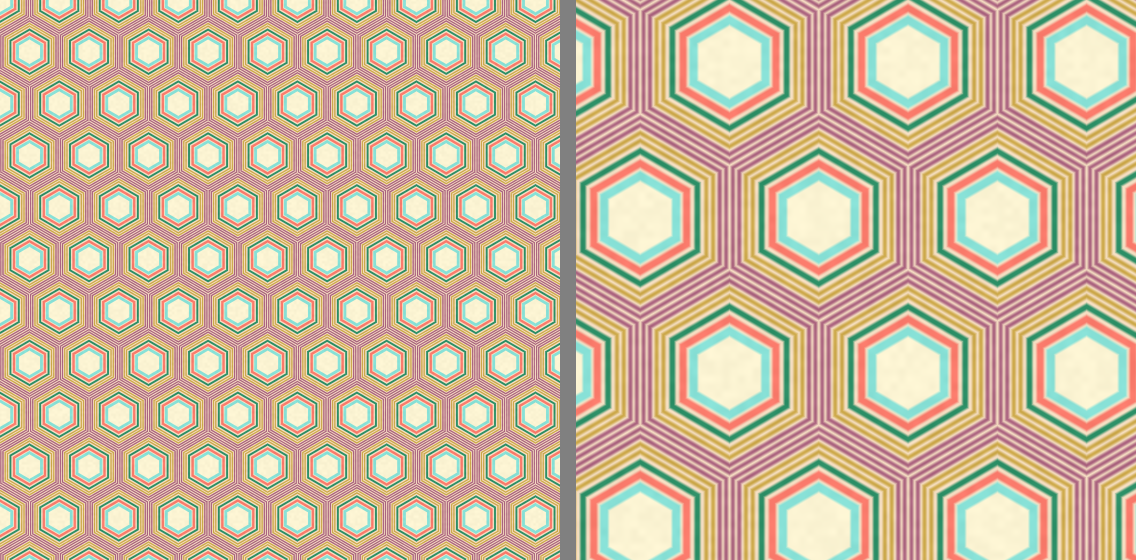
Left: the whole. Right: its middle third, enlarged.
Write a three.js fragment shader that draws this pattern.

```glsl
// Honeycomb of pointy-topped hexagons, each filled with concentric outlines.
// Every point is folded into its nearest cell; the hexagonal distance from the
// cell centre (0 at the centre, 1 on the border) then picks the coloured rings.

varying vec2 vUv;

const vec2 PITCH = vec2(0.1063, 0.0926);   // column and row spacing
const vec2 ORIGIN = vec2(-0.0005, 0.0742); // centre of one cell
const float ROW_HEIGHT = 0.8660254;        // row spacing of a unit-wide grid
const float SOFTNESS = 0.021;              // edge blur, in cell radii

const vec3 CREAM = vec3(0.985, 0.955, 0.825);
const vec3 BLUSH = vec3(0.96, 0.87, 0.76);
const vec3 AQUA = vec3(0.53, 0.88, 0.84);
const vec3 CORAL = vec3(0.98, 0.48, 0.42);
const vec3 GREEN = vec3(0.17, 0.56, 0.40);
const vec3 MUSTARD = vec3(0.80, 0.66, 0.29);
const vec3 MAUVE = vec3(0.67, 0.39, 0.50);

float hash(vec2 p) {
  return fract(sin(dot(p, vec2(127.1, 311.7))) * 43758.5453);
}

float valueNoise(vec2 p) {
  vec2 i = floor(p);
  vec2 f = smoothstep(0.0, 1.0, fract(p));
  float low = mix(hash(i), hash(i + vec2(1.0, 0.0)), f.x);
  float high = mix(hash(i + vec2(0.0, 1.0)), hash(i + 1.0), f.x);
  return mix(low, high, f.y);
}

// Offset from the nearest centre of a unit-wide hexagonal grid
vec2 hexCell(vec2 p) {
  vec2 period = vec2(1.0, 2.0 * ROW_HEIGHT);
  vec2 a = p - period * floor(p / period + 0.5);
  vec2 b = p - period * (floor(p / period) + 0.5);
  return dot(a, a) < dot(b, b) ? a : b;
}

// Hexagonal radius, reaching 1 on the cell border
float hexRadius(vec2 p) {
  p = abs(p);
  return 2.0 * max(p.x, dot(p, vec2(0.5, ROW_HEIGHT)));
}

float softStep(float edge, float r) {
  return smoothstep(edge - SOFTNESS, edge + SOFTNESS, r);
}

// Paints one ring between two radii over the base colour
vec3 ring(vec3 base, vec3 ink, float r, float inner, float outer) {
  return mix(base, ink, softStep(inner, r) - softStep(outer, r));
}

void main() {
  vec2 grid = (vUv - ORIGIN) / PITCH * vec2(1.0, ROW_HEIGHT);
  float r = hexRadius(hexCell(grid));

  // Pale centre and gaps
  vec3 color = mix(CREAM, BLUSH, softStep(0.45, r));

  // Rings from the centre outwards
  color = ring(color, AQUA, r, 0.355, 0.450);
  color = ring(color, CORAL, r, 0.480, 0.560);
  color = ring(color, GREEN, r, 0.608, 0.672);
  color = ring(color, MUSTARD, r, 0.718, 0.762);
  color = ring(color, MUSTARD, r, 0.794, 0.838);
  color = ring(color, MAUVE, r, 0.868, 0.913);
  color = ring(color, MAUVE, r, 0.941, 0.983);

  // Faint printed grain
  color += 0.03 * (valueNoise(vUv * 220.0) - 0.5);
  gl_FragColor = vec4(color, 1.0);
}
```
